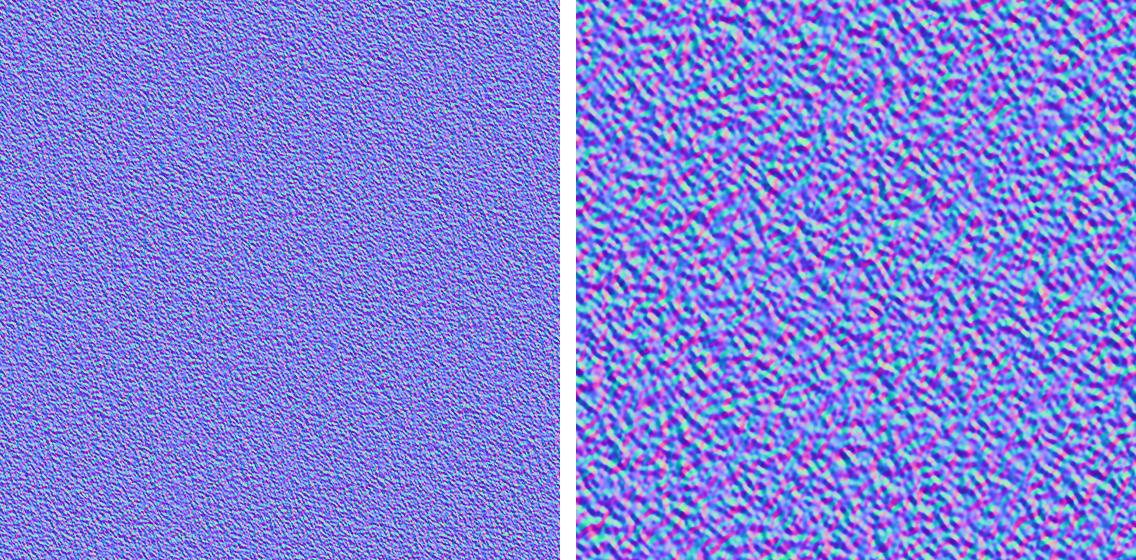
Left: the whole. Right: its middle third, enlarged.
A three.js fragment shader for this texture map:

```glsl
// Tangent-space normal map of a fine, crisp, irregular grain.
varying vec2 vUv;

const float GRAIN_CELLS = 400.0;   // grain cells across the canvas
const float GRAIN_SIGMA = 0.45;    // bump radius, in cells
const float SLOPE_STEP = 0.8;      // half width of the slope measure, in cells
const float SLOPE = 1.62;          // steepness of the relief

// Three random values in 0..1 for a cell
vec3 hash3(vec2 cell) {
  vec3 p = fract(vec3(cell.xyx) * vec3(0.1031, 0.1030, 0.0973));
  p += dot(p, p.yxz + 33.33);
  return fract((p.xxy + p.yzz) * p.zyx);
}

float bump(vec2 d) {
  return exp(-0.5 * dot(d, d) / (GRAIN_SIGMA * GRAIN_SIGMA));
}

// Central differences of a height field made of scattered bumps and pits
vec2 grainSlope(vec2 p) {
  vec2 home = floor(p);
  vec2 stepX = vec2(SLOPE_STEP, 0.0);
  vec2 stepY = stepX.yx;
  vec2 slope = vec2(0.0);
  for (int j = -2; j <= 2; j++) {
    for (int i = -2; i <= 2; i++) {
      vec2 cell = home + vec2(float(i), float(j));
      vec3 rnd = hash3(cell + 17.0);
      vec2 d = p - cell - rnd.xy;
      // Squaring makes most grains faint and a few tall
      float height = rnd.z * 2.0 - 1.0;
      height *= abs(height);
      slope += height * vec2(bump(d + stepX) - bump(d - stepX),
                             bump(d + stepY) - bump(d - stepY));
    }
  }
  return slope;
}

void main() {
  vec2 slope = grainSlope(vUv * GRAIN_CELLS) * SLOPE;

  // Encode the surface normal as a colour
  vec3 normal = normalize(vec3(-slope, 1.0));
  gl_FragColor = vec4(normal * 0.5 + 0.5, 1.0);
}
```
